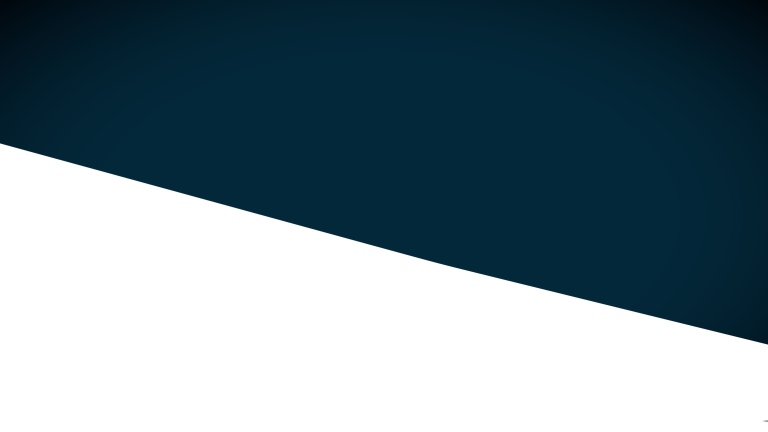
Reproduce this background procedurally as a Shadertoy shader.

```glsl
// A deep navy field with an elliptical vignette above a white lower panel.
// The panel's top is the upper envelope of two slanted lines with a softened
// knee; the vignette is a power falloff of the distance from the centre.

#define KNEE vec2(0.573, 0.389)
#define SLOPE_LEFT -0.487
#define SLOPE_RIGHT -0.437
#define KNEE_SOFTNESS 0.001
#define VIGNETTE_START 0.70
#define VIGNETTE_SPAN 0.77
#define VIGNETTE_POWER 1.8
#define NAVY vec3(0.012, 0.157, 0.227)
#define CORNER vec3(0.0, 0.006, 0.022)
#define PANEL vec3(1.0)

// Smooth maximum of two heights.
float softMax(float a, float b, float softness) {
    return 0.5 * (a + b + sqrt((a - b) * (a - b) + softness * softness));
}

// Height of the panel's upper edge at a horizontal position.
float panelHeight(float x) {
    float dx = x - KNEE.x;
    return KNEE.y + softMax(SLOPE_LEFT * dx, SLOPE_RIGHT * dx, KNEE_SOFTNESS);
}

// Navy darkening towards the corners of the canvas.
vec3 vignette(vec2 uv) {
    float radius = length(2.0 * uv - 1.0);
    float falloff = clamp((radius - VIGNETTE_START) / VIGNETTE_SPAN, 0.0, 1.0);
    return mix(NAVY, CORNER, pow(falloff, VIGNETTE_POWER));
}

void mainImage(out vec4 fragColor, in vec2 fragCoord) {
    vec2 uv = fragCoord / iResolution.xy;
    float aspect = iResolution.x / iResolution.y;
    float pixel = 1.0 / iResolution.y;

    // Perpendicular distance to the edge, in canvas heights.
    float slope = (uv.x < KNEE.x ? SLOPE_LEFT : SLOPE_RIGHT) / aspect;
    float edge = (uv.y - panelHeight(uv.x)) / sqrt(1.0 + slope * slope);
    float panel = 1.0 - smoothstep(-0.7 * pixel, 0.7 * pixel, edge);

    // Thin grey sliver tapering in from the lower right border.
    float sliver = smoothstep(0.991, 1.0, uv.x)
                 * (1.0 - smoothstep(0.001, 0.001 + pixel, abs(uv.y - 0.025)));
    vec3 panelColor = PANEL * (1.0 - 0.4 * sliver);

    fragColor = vec4(mix(vignette(uv), panelColor, panel), 1.0);
}
```
